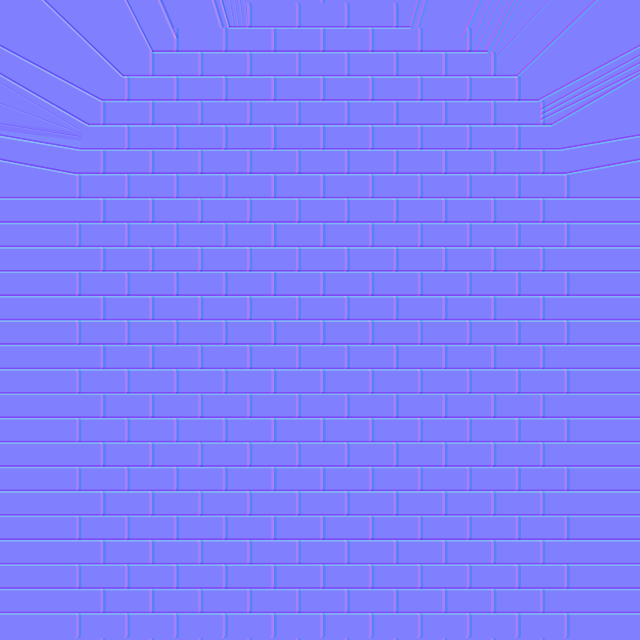
A WebGL 1 fragment shader for this texture map:

```glsl
precision highp float;
// Tangent-space normal map of a brick wall whose upper courses stretch into rays.
uniform vec2 u_resolution;

const float ROW = 0.03813;      // course height
const float BASE = 0.0419;      // lowest horizontal joint
const float BRICK = 0.0763;     // brick length
const float BED_WIDTH = 0.0025;
const float BED_TILT = 0.205;
const float UPRIGHT_WIDTH = 0.0041;
const float UPRIGHT_TILT = 0.15;

// Box-filtered groove slope: both sides tilt toward d = 0
float groove(float d, float width) {
  float h = max(0.4 / u_resolution.y, 0.0006);
  return (min(abs(d - h), width) - min(abs(d + h), width)) / (2.0 * h);
}

float inside(float x, float lo, float hi) {
  return smoothstep(lo - 0.001, lo + 0.001, x)
       * (1.0 - smoothstep(hi - 0.001, hi + 0.001, x));
}

// Tilt of a straight groove from a to b
vec2 ray(vec2 p, vec2 a, vec2 b, float width, float tilt) {
  vec2 along = normalize(b - a);
  vec2 side = vec2(-along.y, along.x);
  float span = inside(dot(p - a, along), 0.0, length(b - a) + 0.01);
  return side * groove(dot(p - a, side), width) * tilt * span;
}

float jointHeight(float row) {
  return BASE + row * ROW;
}

// Half width of the unstretched brick area
float archHalfWidth(float y) {
  float rise = max(y - 0.6484, 0.0);
  float dome = sqrt(max(0.393 * 0.393 - rise * rise, 0.0));
  return min(dome, 0.143 + 3.5 * (0.957 - y));
}

// Full-width bed joints of the lower wall
vec2 bedJoints(vec2 p) {
  float row = floor((p.y - BASE) / ROW + 0.5);
  float d = p.y - jointHeight(row);
  float present = step(-0.5, row) * step(row, 17.5);
  return vec2(0.0, groove(d, BED_WIDTH) * BED_TILT * present);
}

// Staggered upright joints with slightly rounded ends
vec2 uprightJoints(vec2 p) {
  float course = (p.y - BASE) / ROW;
  float row = floor(course);
  float shift = 0.0046 + (1.0 - mod(row, 2.0)) * 0.5 * BRICK;
  float d = mod(p.x - shift + 0.5 * BRICK, BRICK) - 0.5 * BRICK;
  float present = step(abs(p.x - d), archHalfWidth(jointHeight(row)));
  float bend = 0.002 * pow(2.0 * abs(course - row - 0.5), 12.0);
  return vec2(groove(d + bend, UPRIGHT_WIDTH) * UPRIGHT_TILT * present, 0.0);
}

// Upper bed joint: level in the middle, then drawn out to the border
vec2 seam(vec2 p, float row, float halfWidth, vec2 end) {
  vec2 corner = vec2(halfWidth, jointHeight(row));
  float level = groove(p.y - corner.y, BED_WIDTH) * BED_TILT;
  level *= 1.0 - smoothstep(halfWidth - 0.001, halfWidth + 0.001, p.x);
  return vec2(0.0, level) + ray(p, corner, end, BED_WIDTH, BED_TILT);
}

// Mirrored seams and stretched uprights
vec2 stretchedJoints(vec2 p) {
  vec2 q = vec2(abs(p.x), p.y);
  vec2 tilt = seam(q, 18.0, 0.383, vec2(0.5, 0.750));
  tilt += seam(q, 19.0, 0.375, vec2(0.5, 0.788));
  tilt += seam(q, 20.0, 0.362, vec2(0.5, 0.884));
  tilt += seam(q, 21.0, 0.341, vec2(0.5, 0.928));
  tilt += seam(q, 22.0, 0.308, vec2(0.432, 1.0));
  tilt += seam(q, 23.0, 0.262, vec2(0.303, 1.0));
  tilt += seam(q, 24.0, 0.142, vec2(0.154, 1.0));
  tilt += ray(q, vec2(0.224, 0.940), vec2(0.250, 1.0), 0.0035, 0.16);
  tilt += ray(q, vec2(0.153, 0.957), vec2(0.166, 1.0), 0.0035, 0.15);
  return tilt * vec2(p.x < 0.0 ? -1.0 : 1.0, 1.0);
}

// Fine streaks smeared across the upper corners
vec2 streaks(vec2 p) {
  vec2 tilt = vec2(0.0);
  for (int i = 0; i < 4; i++) {
    float n = float(i);
    tilt += ray(p, vec2(-0.134 + 0.007 * n, 0.957),
                vec2(-0.141 + 0.008 * n, 1.0), 0.0015, 0.09);
    tilt += ray(p, vec2(0.232 + 0.012 * n, 0.919 - 0.003 * n),
                vec2(0.268 + 0.014 * n, 1.0), 0.0022, 0.16);
  }
  for (int i = 0; i < 3; i++) {
    float n = float(i);
    tilt += ray(p, vec2(0.345, 0.828 - 0.008 * n),
                vec2(0.5, 0.913 - 0.012 * n), 0.0022, 0.19);
    tilt += ray(p, vec2(-0.374, 0.796 - 0.005 * n),
                vec2(-0.5, 0.870 - 0.032 * n), 0.0013, 0.08);
  }
  tilt += ray(p, vec2(0.275, 0.909), vec2(0.359, 1.0), 0.0018, 0.14);
  tilt += ray(p, vec2(-0.374, 0.780), vec2(-0.5, 0.796), 0.013, 0.03);
  return tilt;
}

void main() {
  vec2 p = gl_FragCoord.xy / u_resolution - vec2(0.5, 0.0);
  vec2 tilt = bedJoints(p) + uprightJoints(p) + stretchedJoints(p) + streaks(p);
  float facing = sqrt(max(1.0 - 4.0 * dot(tilt, tilt), 0.0));
  gl_FragColor = vec4(0.5 + tilt, 0.5 + 0.5 * facing, 1.0);
}
```
